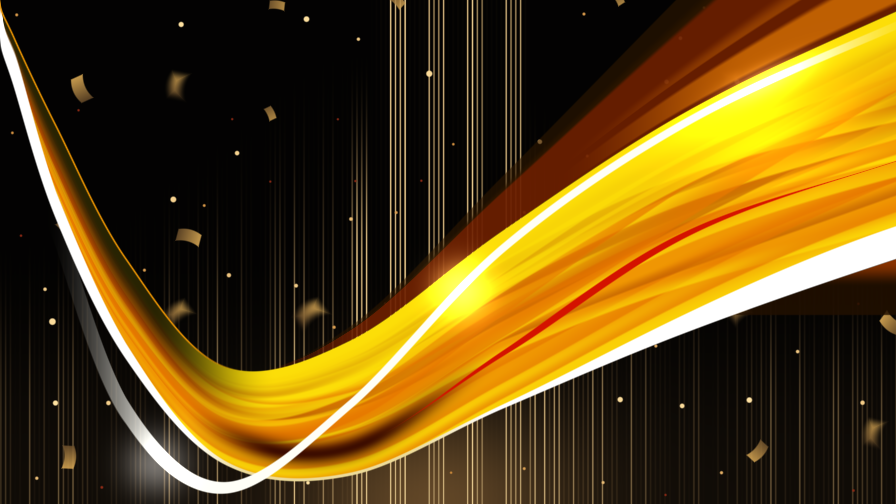
Give the GLSL for this background, as a WebGL 2 fragment shader.

```glsl
#version 300 es
precision highp float;
// Golden ribbon sweeping over a black backdrop of thin light bars and confetti.
uniform vec2 u_resolution;
out vec4 fragColor;

#define WIDTH 1.7778
#define PITCH 0.00955
#define BLADES 26
#define PIECE_CELL 0.23
#define DOT_CELL 0.125
#define GLOW 0.75

const vec3 NIGHT = vec3(.012, .009, .006), TAN = vec3(.4, .29, .16);
const vec3 AMBER = vec3(.94, .59, .01), YELLOW = vec3(.99, .87, .03);
const vec3 EMBER = vec3(.62, .23, 0), MAROON = vec3(.2, .02, 0), CREAM = vec3(1, .89, .64);

// Curve heights at knots whose spacing grows towards the right.
const float LOWER[9] = float[9](.93, .826, .565, .287, .079, .056, .19, .34, .486);
const float UPPER[9] = float[9](1., .925, .75, .486, .273, .324, .544, .778, .977);
const float FAN[9] = float[9](1., .92, .74, .486, .265, .352, .653, 1.02, 1.44);
const float SILVER[9] = float[9](.93, .81, .55, .185, .032, .197, .509, .757, .949);
const float SCARLET[9] = float[9](.95, .85, .6, .31, .14, .111, .3, .535, .68);

float hash(float n) {
  n = fract(n * .1031 + .137);
  n *= n + 33.33;
  return fract(n * (n + n));
}
float hash2(vec2 c) { return hash(c.x * 17.3 + c.y * 41.9 + 7.); }
float fall(float a, float b, float x) { return 1. - smoothstep(a, b, x); }
float cover(float d) { return fall(-1., 1., d * u_resolution.y); }
float spot(vec2 d) { return exp(-dot(d, d)); }
mat2 turn(float a) { return mat2(cos(a), sin(a), -sin(a), cos(a)); }

// Distance above a smooth curve through the knots, and the curve height.
vec2 above(vec2 p, float k[9]) {
  float t = 8. * sqrt(clamp(p.x / WIDTH, 0., 1.));
  int i = min(int(t), 7);
  float f = t - float(i), b = k[i], c = k[i + 1];
  float m = i == 0 ? c - b : .5 * (c - k[max(i - 1, 0)]);
  float n = i == 7 ? c - b : .5 * (k[min(i + 2, 8)] - b);
  float q = 3. * (c - b) - 2. * m - n, r = 2. * (b - c) + m + n;
  float slope = (m + f * (2. * q + 3. * r * f)) * 32. / (WIDTH * max(t, .1));
  float h = b + f * (m + f * (q + f * r));
  return vec2((p.y - h) / sqrt(1. + slope * slope), h);
}

// Vertical bars: bright bundles in the middle, random faint ones elsewhere.
vec3 bars(vec2 p) {
  float s = (p.x - .694) / PITCH, id = floor(s), r = hash(id + 300.);
  float near = spot(vec2((p.x - .8) / .45, 0));
  float loose = r * r * mix(.4, .85, near) * fall(.15, .5 + .45 * near, p.y);
  float packed = mix(.04, .85, step(mod(id, 8.), 3.5)) * (.65 + .35 * r);
  packed *= mix(fall(.45, .9, p.y), 1., smoothstep(.73, .76, p.x));
  float light = mix(loose, packed, step(0., id) * step(id, 36.));
  light *= cover(abs(fract(s) - .5) * PITCH - .0016);
  vec3 c = NIGHT + TAN * (.8 * spot((p - vec2(.86, 0)) / vec2(.26, .2)) + .12 * fall(0., .5, p.y));
  return mix(c, mix(TAN, CREAM, light), min(1., 1.5 * light));
}

// Bent paper pieces, some out of focus, and small round dots.
vec3 confetti(vec3 c, vec2 p) {
  vec2 id = floor(p / PIECE_CELL);
  float r = hash2(id), s = hash2(id + 31.);
  vec2 q = turn(6.28 * s) * (p - (id + .3 + .4 * vec2(r, s)) * PIECE_CELL);
  q.y += 9. * q.x * q.x;
  vec2 box = abs(q) - mix(vec2(.012, .007), vec2(.026, .013), r);
  float soft = s > .72 ? .012 : 1. / u_resolution.y;
  float mask = fall(-soft, soft, max(box.x, box.y)) * step(.4, hash2(id + 77.));
  c = mix(c, mix(TAN, vec3(.9, .7, .35), .5 + 20. * q.x), mask * .85);
  id = floor(p / DOT_CELL);
  r = hash2(id + 11.);
  s = hash2(id + 53.);
  float d = length(p - (id + .1 + .8 * vec2(r, s)) * DOT_CELL) - .002 - .005 * r * s;
  vec3 tint = s < .25 ? vec3(.55, .16, .08) : mix(vec3(.8, .52, .2), CREAM, r);
  return mix(c, tint, cover(d) * step(.35, hash2(id + 91.)));
}

// Ribbon body: v runs from the lower edge (0) to the upper edge (1).
vec3 ribbon(float x, float v, float aa) {
  float u = x / WIDTH;
  vec3 c = mix(AMBER, YELLOW, max(smoothstep(.5, .8, v), .8 * fall(.08, .25, v)));
  for (int i = 0; i < BLADES; i++) {
    float n = float(i), a = hash(n + 3.), b = hash(n + 47.), k = hash(n + 85.);
    float d = v - mix(a, b, .6 * u) - .07 * sin(5. * u + 6.28 * k);
    float mask = smoothstep(-aa, aa, d) * fall(0., .05 + .14 * b, d);
    vec3 tone = k < .25 ? mix(EMBER, AMBER, .35) : k < .6 ? vec3(.9, .46, 0) : YELLOW;
    c = mix(c, tone, .65 * mask * (k < .6 ? fall(.6, .95, v) : 1.));
  }
  float shade = fall(.3, .55, x) * smoothstep(.35, .65, v);
  return mix(c, mix(EMBER, NIGHT, smoothstep(.5, .9, v)), .85 * shade);
}

void main() {
  vec2 p = gl_FragCoord.xy / u_resolution * vec2(WIDTH, 1);
  float x = p.x;
  vec2 low = above(p, LOWER), up = above(p, UPPER), fan = above(p, FAN);
  vec3 c = confetti(bars(p), p);

  // Translucent fan above the ribbon and the strip below it.
  float w = (p.y - up.y) / max(fan.y - up.y, .01);
  vec3 tint = mix(vec3(.42, .12, 0), vec3(.18, .09, 0), smoothstep(.68, .74, w));
  float streak = smoothstep(.02, .05, w) * fall(.19, .23, w) + .5 * smoothstep(.29, .31, w) * fall(.31, .42, w);
  tint = mix(tint, vec3(.8, .4, .01), streak * smoothstep(1.1, 1.5, x));
  float mask = cover(fan.x) * cover(-up.x) * smoothstep(.45, .75, x);
  c = mix(c, tint, mask * mix(.93, .6, smoothstep(.7, .85, w)));
  mask = cover(low.x) * cover(.375 - p.y) * smoothstep(1.3, 1.5, x);
  c = mix(c, mix(vec3(.13, .06, 0), EMBER, smoothstep(.43, .48, p.y)), .85 * mask);

  // Ribbon with dark fold, scarlet thread and white rim.
  float thick = max(up.y - low.y, .03);
  vec3 body = ribbon(x, (p.y - low.y) / thick, 1.5 / (thick * u_resolution.y));
  float red = above(p, SCARLET).x;
  body = mix(body, MAROON, .95 * spot(vec2(red / .022, 0)) * smoothstep(.36, .55, x) * fall(.72, 1., x));
  float thread = .007 * smoothstep(.75, 1.15, x) * fall(1.2, 1.75, x);
  body = mix(body, vec3(.83, .07, 0), cover(abs(red) - thread) * smoothstep(.75, .9, x));
  body += vec3(.3, .25, .02) * spot((p - vec2(1.49, .755)) / vec2(.17, .09));
  float rim = .006 + .015 * fall(.15, .5, x) + .056 * smoothstep(.9, 1.8, x);
  float dull = smoothstep(.35, .5, x) * fall(.8, 1., x);
  body = mix(body, mix(vec3(1), vec3(.93, .86, .6), dull), cover(low.x - rim));
  c = mix(c, body, cover(-low.x) * cover(up.x));
  c = mix(c, AMBER, cover(abs(up.x) - .0015) * fall(.35, .5, x));

  // Silver thread crossing the ribbon, with flares along it.
  float silver = abs(above(p, SILVER).x) - mix(.014, .0075, smoothstep(.3, .65, x));
  c = mix(c, vec3(1, 1, .97), cover(silver) * smoothstep(.09, .38, x) * fall(1.5, 1.85, x));
  c += GLOW * vec3(1, .9, .5) * spot((p - vec2(.915, .425)) / .05);
  c += GLOW * vec3(1, .85, .5) * spot(turn(-.45) * (p - vec2(1.515, .835)) / vec2(.09, .025));
  c += GLOW * vec3(.54) * spot((p - vec2(.31, .08)) / .06);
  fragColor = vec4(clamp(c, 0., 1.), 1);
}
```
